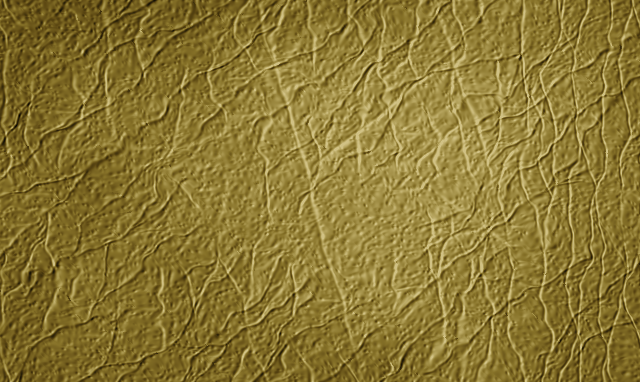
This texture is drawn by a WebGL 2 fragment shader. Its source:

```glsl
#version 300 es
precision highp float;
// Embossed golden leather: pebbled grain, upright wrinkles, slanted grooves and long creases.
uniform vec2 u_resolution;
out vec4 fragColor;

// Colour ramp, placed along the tone axis
const vec3 SHADOW = vec3(0.36, 0.28, 0.07);
const vec3 MIDDLE = vec3(0.53, 0.45, 0.16);
const vec3 LIGHT  = vec3(0.69, 0.62, 0.34);
const vec3 GLINT  = vec3(0.82, 0.76, 0.52);
// Relief, lengths in canvas heights
const float PEBBLE_DENSITY = 66.0;
const float PEBBLE_HEIGHT  = 0.65;
const float GRAIN_HEIGHT   = 0.55;
const float WRINKLE_WIDTH  = 0.0052;
const float WRINKLE_HEIGHT = 0.85;
const float GROOVE_WIDTH   = 0.0045;
const float GROOVE_DEPTH   = 0.55;
const float CREASE_WIDTH   = 0.0058;
const vec2 WRINKLE_SCALE = vec2(10.0, 3.6);
const vec2 FINE_SCALE    = vec2(27.0, 11.0);
const vec2 GROOVE_SCALE  = vec2(11.0, 2.6);
const vec2 GROOVE_AXIS   = vec2(0.77, 0.64);
// Lighting
const vec2 LIGHT_DIR = vec2(0.92, -0.39);
const float SLOPE_STEP = 0.0028;
const float SLOPE_GAIN = 0.36;
const float RIDGE_LIFT = 0.06;
const float BASE_TONE  = 0.50;
// Long creases as start.xy, end.xy
const vec4 CREASES[4] = vec4[4](
  vec4(0.66, 1.03, 0.96, -0.03), vec4(1.13, 1.00, 1.30, 0.52),
  vec4(1.14, 0.50, 1.36, 0.34), vec4(0.80, 0.55, 1.18, 0.85));

vec2 hash2(vec2 p) {
  vec3 h = fract(p.xyx * vec3(0.1031, 0.1030, 0.0973));
  h += dot(h, h.yzx + 33.33);
  return fract((h.xx + h.yz) * h.zy);
}
float noise(vec2 p) {
  vec2 i = floor(p), f = fract(p);
  f = f * f * (3.0 - 2.0 * f);
  return mix(mix(hash2(i).x, hash2(i + vec2(1, 0)).x, f.x),
             mix(hash2(i + vec2(0, 1)).x, hash2(i + vec2(1, 1)).x, f.x), f.y);
}
float bell(float d, float width) { return exp(-d * d / (width * width)); }

// Distance to the closest cell wall (x) and how far that wall follows the y axis (y)
vec2 cellWall(vec2 p, vec2 scale) {
  vec2 q = p * scale, cell = floor(q), f = q - cell, home = vec2(0), toHome = vec2(9);
  for (int i = 0; i < 9; i++) {
    vec2 g = vec2(i % 3 - 1, i / 3 - 1), r = g + hash2(cell + g) - f;
    if (dot(r, r) < dot(toHome, toHome)) { toHome = r; home = g; }
  }
  vec2 wall = vec2(9, 0);
  for (int i = 0; i < 25; i++) {
    if (i == 12) continue;
    vec2 g = home + vec2(i % 5 - 2, i / 5 - 2), r = g + hash2(cell + g) - f;
    vec2 n = normalize(r - toHome), grad = n * scale;
    float d = dot(0.5 * (r + toHome), n) / length(grad);
    if (d < wall.x) wall = vec2(d, abs(grad.x) / length(grad));
  }
  return wall;
}
float pebbles(vec2 p) {
  vec2 q = p * PEBBLE_DENSITY, cell = floor(q);
  float h = 0.0;
  for (int i = 0; i < 9; i++) {
    vec2 id = cell + vec2(i % 3 - 1, i / 3 - 1), rnd = hash2(id + 71.0);
    float size = mix(0.25, 0.48, rnd.y);
    h = max(h, (0.3 + 0.7 * rnd.x) * bell(length(id + hash2(id) - q), size));
  }
  return h;
}
float creases(vec2 p) {
  float h = 0.0;
  for (int i = 0; i < 4; i++) {
    vec2 a = CREASES[i].xy, ab = CREASES[i].zw - a, ap = p - a;
    float t = dot(ap, ab) / dot(ab, ab), d = (ap.x * ab.y - ap.y * ab.x) / length(ab);
    float ends = smoothstep(0.0, 0.06, t) * smoothstep(1.0, 0.85, t);
    h = max(h, ends * (0.55 + 0.45 * noise(p * 17.0)) * bell(d, CREASE_WIDTH));
  }
  return h;
}
// Raised folds (x), complete relief (y) and grooves (z)
vec3 relief(vec2 p) {
  vec2 wobble = vec2(noise(p * 9.0), noise(p * 9.0 + 40.0)) - 0.5;
  wobble += 0.45 * (vec2(noise(p * 31.0), noise(p * 31.0 + 17.0)) - 0.5);
  vec2 w = p + wobble * 0.045;
  float crowd = max(p.x - 1.2, 0.0);
  vec2 upright = w + vec2(0.9 * crowd * crowd, 0.0);
  vec2 slanted = vec2(dot(w, vec2(-GROOVE_AXIS.y, GROOVE_AXIS.x)), dot(w, GROOVE_AXIS));

  vec2 wall = cellWall(upright + 3.0, WRINKLE_SCALE);
  float folds = bell(wall.x, WRINKLE_WIDTH) * smoothstep(0.5, 0.9, wall.y)
    * smoothstep(0.22, 0.55, noise(p * 8.0 + 5.0) + 0.4 * crowd);
  vec2 fine = cellWall(mix(slanted, upright, 0.3) + 8.0, FINE_SCALE);
  folds = max(folds, 0.55 * bell(fine.x, WRINKLE_WIDTH * 0.8) * smoothstep(0.3, 0.8, fine.y)
    * smoothstep(0.40, 0.65, noise(p * 13.0 + 23.0)));
  folds = max(folds * WRINKLE_HEIGHT, creases(p + wobble * 0.014));

  vec2 cut = cellWall(slanted + 5.0, GROOVE_SCALE);
  float groove = bell(cut.x, GROOVE_WIDTH) * smoothstep(0.4, 0.9, cut.y)
    * smoothstep(0.2, 0.5, noise(p * 5.0 + 60.0));
  float grain = PEBBLE_HEIGHT * pebbles(p + wobble * 0.02)
    + GRAIN_HEIGHT * noise(slanted * vec2(105.0, 55.0) + 300.0);
  return vec3(folds, folds + grain * (1.0 - 0.6 * folds) - GROOVE_DEPTH * groove, groove);
}
vec3 ramp(float tone) {
  vec3 c = mix(SHADOW * min(tone / SHADOW.r, 1.0), MIDDLE, clamp((tone - 0.36) / 0.17, 0.0, 1.0));
  c = mix(c, LIGHT, clamp((tone - 0.53) / 0.16, 0.0, 1.0));
  return mix(c, GLINT, clamp((tone - 0.69) / 0.13, 0.0, 1.0));
}
void main() {
  vec2 p = gl_FragCoord.xy / u_resolution.y, centred = gl_FragCoord.xy / u_resolution - 0.5;
  vec3 near = relief(p + LIGHT_DIR * SLOPE_STEP), far = relief(p - LIGHT_DIR * SLOPE_STEP);
  // Broad sheen with darker borders
  float sheen = 0.13 * bell(length((p - vec2(1.15, 0.52)) * vec2(0.8, 1.0)), 0.62);
  float shade = 0.20 * dot(centred, centred) - 0.08 * (noise(p * 4.0 + 90.0) - 0.5);
  float tone = BASE_TONE + sheen - shade + SLOPE_GAIN * (far.y - near.y)
    + RIDGE_LIFT * (near.x + far.x) - 0.03 * (near.z + far.z);
  fragColor = vec4(ramp(tone), 1.0);
}
```
